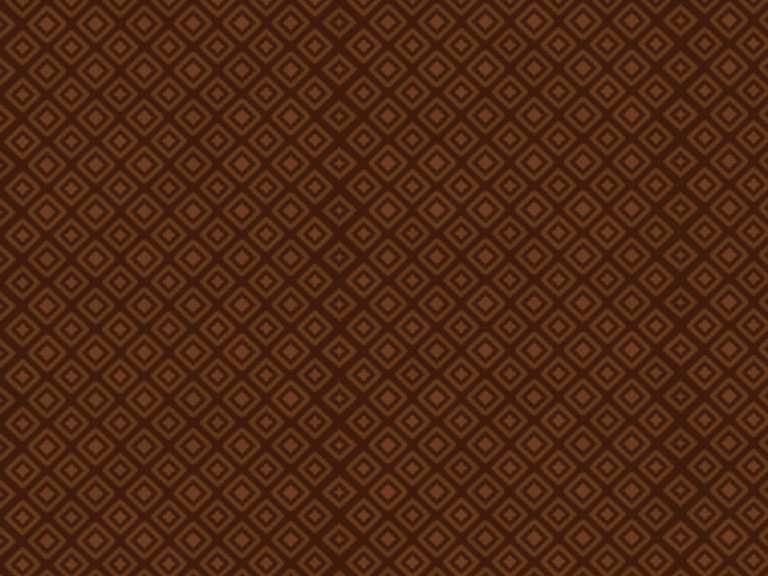
Write a Shadertoy shader that draws this pattern.

```glsl
const vec2 REPEATS = vec2(15.76, 12.26);  // lattice repeats across and down
const vec2 ORIGIN = vec2(0.964, 0.739);   // first large diamond, in repeats
const float TILT = 0.096;                 // rise of the rows across the canvas
const vec3 DARK = vec3(0.245, 0.105, 0.045);
const vec3 MIDDLE = vec3(0.31, 0.16, 0.07);
const vec3 RING = vec3(0.39, 0.222, 0.105);
const vec3 CORE = vec3(0.425, 0.232, 0.125);
const float CORE_EDGE = 0.31;             // radii, 1.0 is the cell border
const float RING_INNER = 0.55;
const float RING_OUTER = 0.82;
const float SIZE_STEP = 0.035;            // large diamonds against small ones
const float SIZE_JITTER = 0.012;
const float SOFTNESS = 0.10;
const float ROUNDING = 9.0;               // higher gives sharper corners
const float STITCHES = 12.0;              // stair steps per repeat
const float STITCH_DEPTH = 0.5;
const float SEAM_EVERY = 7.0;             // columns between folded seams
const float SEAM_FOLD = 0.045;
const float SHADE_JITTER = 0.025;
const float TAU = 6.2831853;

float hash(vec2 p) {
    vec3 q = fract(vec3(p.xyx) * 0.1031);
    q += dot(q, q.yzx + 33.33);
    return fract((q.x + q.y) * q.z);
}

// Pulls points toward stitch centres, so diagonal edges become stepped
vec2 stitch(vec2 p) {
    float k = TAU * STITCHES;
    return p - STITCH_DEPTH * sin(k * p) / k;
}

// Diamond radius with slightly rounded corners
float diamondRadius(vec2 p) {
    vec2 diagonal = 2.0 * abs(vec2(p.x + p.y, p.x - p.y));
    vec2 powered = pow(max(diagonal, vec2(1e-4)), vec2(ROUNDING));
    return pow(powered.x + powered.y, 1.0 / ROUNDING);
}

float inside(float radius, float edge, float soft) {
    return 1.0 - smoothstep(edge - soft, edge + soft, radius);
}

// Dark to light by way of the middle tone
vec3 threadColour(float amount, vec3 light) {
    vec3 low = mix(DARK, MIDDLE, min(amount * 2.0, 1.0));
    return mix(low, light, max(amount * 2.0 - 1.0, 0.0));
}

void mainImage(out vec4 fragColor, in vec2 fragCoord) {
    vec2 uv = fragCoord / iResolution.xy;
    vec2 grid = uv * REPEATS - ORIGIN;
    grid.y -= TILT * uv.x;
    grid = stitch(grid);

    // Both sets of diamonds form one integer lattice along the diagonals
    vec2 cell = floor(vec2(grid.x + grid.y, grid.x - grid.y) + 0.5);
    vec2 centre = 0.5 * vec2(cell.x + cell.y, cell.x - cell.y);
    vec2 local = grid - centre;
    float isSmall = mod(cell.x + cell.y, 2.0);

    // Every few columns a sliver of the large diamond is folded away
    float column = mod(floor(centre.x + 0.25) + 1.0, SEAM_EVERY);
    float seam = (1.0 - isSmall) * (1.0 - step(0.5, column));
    local.x = abs(local.x) + seam * SEAM_FOLD * (1.0 - 2.0 * abs(local.x));

    // Uneven sizes from diamond to diamond
    float chance = hash(cell + 57.0) - 0.5;
    float size = SIZE_STEP * (1.0 - 2.0 * max(isSmall, seam));
    float radius = diamondRadius(local) - size - 2.0 * SIZE_JITTER * chance;

    // Light core, dark band, light ring and dark lattice
    float soft = max(SOFTNESS, 2.0 * REPEATS.y / iResolution.y);
    float core = inside(radius, CORE_EDGE, soft);
    float ring = inside(radius, RING_OUTER, soft) - inside(radius, RING_INNER, soft);
    vec3 light = mix(RING, CORE, core);
    vec3 colour = threadColour(clamp(core + ring, 0.0, 1.0), light);
    colour *= 1.0 + 2.0 * SHADE_JITTER * chance;
    fragColor = vec4(colour, 1.0);
}
```
